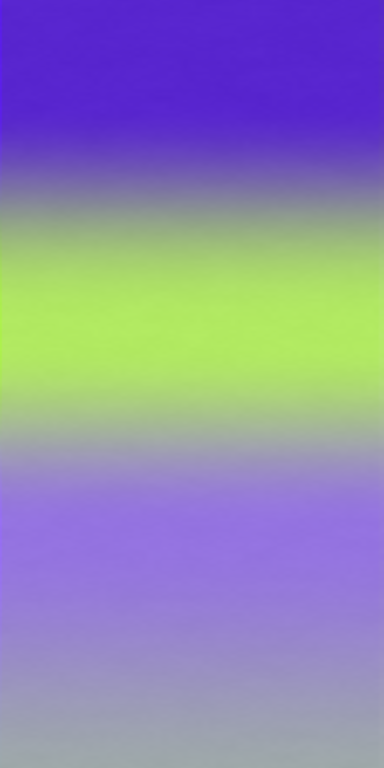
Reproduce this background procedurally as a Shadertoy shader.

```glsl
// Soft horizontal bands: deep violet, lime, lavender and a grey foot.
// Each band melts into the next through a smoothstep over the height;
// stretched hash noise adds faint rows, and thin side rims are richer.

// Hash without sine: a cell to a value from 0 to 1.
float hash(vec2 cell) {
    vec3 p = fract(cell.xyx * 0.1031);
    p += dot(p, p.yzx + 33.33);
    return fract((p.x + p.y) * p.z);
}

// Smooth noise from -0.5 to 0.5.
float valueNoise(vec2 p) {
    vec2 cell = floor(p);
    vec2 f = fract(p);
    f *= f * (3.0 - 2.0 * f);
    float low  = mix(hash(cell), hash(cell + vec2(1, 0)), f.x);
    float high = mix(hash(cell + vec2(0, 1)), hash(cell + vec2(1, 1)), f.x);
    return mix(low, high, f.y) - 0.5;
}

// Blend weight: 0 at height top, rising smoothly to 1 at height bottom.
float fadeDown(float top, float bottom, float height) {
    return smoothstep(0.0, 1.0, (top - height) / (top - bottom));
}

void mainImage(out vec4 fragColor, in vec2 fragCoord) {
    vec2 uv = fragCoord / iResolution.xy;
    float height = uv.y;

    // Band colours, from top to bottom
    vec3 violet   = vec3(0.345, 0.145, 0.81);
    vec3 lime     = vec3(0.695, 0.915, 0.38);
    vec3 lavender = vec3(0.58, 0.45, 0.88);
    vec3 grey     = vec3(0.62, 0.665, 0.655);

    // Layer the fades downwards; the lime one eases out slowly
    float limeFade = 1.0 - pow(1.0 - fadeDown(0.863, 0.564, height), 1.4);
    vec3 color = mix(violet, lime, limeFade);
    color = mix(color, lavender, fadeDown(0.551, 0.316, height));
    color = mix(color, grey,     fadeDown(0.303, -0.035, height));

    // Side rims: richer colour on the left, a wider and paler line on the right
    float luma = dot(color, vec3(0.3, 0.59, 0.11));
    float leftRim = 1.0 - smoothstep(0.002, 0.008, uv.x);
    float rightRim = smoothstep(0.982, 0.992, uv.x);
    color = mix(color, luma + (color - luma) * 1.2, leftRim);
    float beads = 0.7 + 0.6 * valueNoise(vec2(3.0, height * 128.0));
    color = mix(color, luma + (color - luma) * 0.9 + 0.012, rightRim * beads);

    // Faint rows, broad and fine
    color += 0.009 * valueNoise(uv * vec2(12, 72));
    color += 0.008 * valueNoise(uv * vec2(56, 220) + 17.0);

    fragColor = vec4(clamp(color, 0.0, 1.0), 1.0);
}
```
